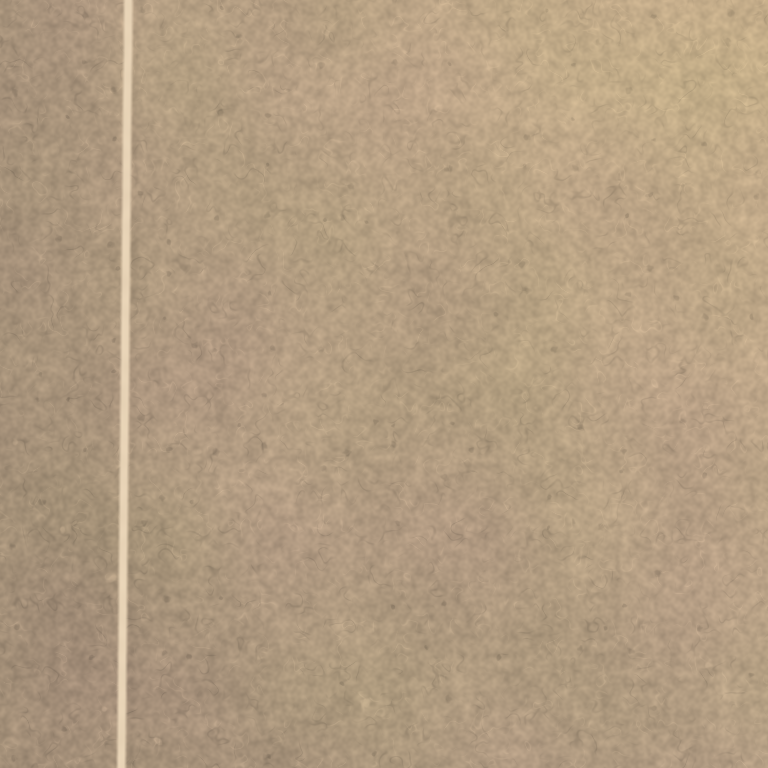
Give the GLSL for this texture, as a Shadertoy shader.

```glsl
vec2 hash2(vec2 p) {
    vec3 q = fract(p.xyx * vec3(0.1031, 0.1030, 0.0973));
    q += dot(q, q.yzx + 33.33);
    return fract((q.xx + q.yz) * q.zy);
}

float cornerSlope(vec2 cell, vec2 offset) {
    float angle = 6.28318 * hash2(cell).x;
    return dot(vec2(cos(angle), sin(angle)), offset);
}

// Gradient noise, roughly -0.7 to 0.7
float gradientNoise(vec2 p) {
    vec2 i = floor(p), f = fract(p);
    vec2 u = f * f * f * (f * (f * 6.0 - 15.0) + 10.0);
    vec2 e = vec2(0.0, 1.0);
    float low = mix(cornerSlope(i, f), cornerSlope(i + e.yx, f - e.yx), u.x);
    float high = mix(cornerSlope(i + e, f - e), cornerSlope(i + 1.0, f - 1.0), u.x);
    return mix(low, high, u.y);
}

float fbm(vec2 p, int octaves, float gain) {
    float sum = 0.0, weight = 1.0;
    for (int i = 0; i < octaves; i++) {
        sum += weight * gradientNoise(p);
        p = mat2(1.6, 1.2, -1.2, 1.6) * p + 17.3;
        weight *= gain;
    }
    return sum;
}

// Short curled threads: thin zero lines of noise, broken up by a patch mask
float threads(vec2 p, float frequency, float width, float seed) {
    vec2 q = p * frequency + seed;
    q += 0.6 * vec2(gradientNoise(q * 0.8 + 5.0), gradientNoise(q * 0.8 + 41.0));
    float line = 1.0 - smoothstep(0.0, width, abs(gradientNoise(q)));
    return line * smoothstep(0.0, 0.4, gradientNoise(q * 0.55 + 83.0));
}

// Soft irregular spots, one at most in each grid cell
float spots(vec2 p, float grid, float share, float radius, float seed) {
    vec2 q = p * grid + seed;
    vec2 cell = floor(q);
    vec2 pick = hash2(cell + 7.0);
    vec2 centre = 0.3 + 0.4 * hash2(cell + 51.0);
    float size = radius * mix(0.5, 1.0, pick.y);
    float dist = length(fract(q) - centre) + 0.08 * gradientNoise(q * 7.0);
    return step(pick.x, share) * (1.0 - smoothstep(size * 0.3, size, dist));
}

// Broad light falling from the upper right
float lightLevel(vec2 p) {
    return 0.642 + 0.06 * p.x + 0.04 * p.y + 0.04 * p.x * p.y;
}

float stoneGrain(vec2 p) {
    float clouds = 0.035 * fbm(p * 4.0 + 3.0, 3, 0.6);
    float mottling = 0.036 * fbm(p * 26.0 + 11.0, 2, 0.8);
    float grain = 0.064 * fbm(p * 78.0 + 29.0, 2, 0.75);
    return clouds + mottling + grain;
}

void mainImage(out vec4 fragColor, in vec2 fragCoord) {
    vec2 p = fragCoord / iResolution.xy;

    // Joint between the two tiles, leaning slightly
    float jointX = mix(0.158, 0.167, p.y) + 0.0006 * gradientNoise(vec2(p.y * 9.0, 2.0));
    float side = p.x - jointX;
    float joint = 1.0 - smoothstep(0.0025, 0.0085, abs(side));
    float halo = exp(-abs(side + 0.008) * 70.0);
    float edgeShade = exp(-pow((side - 0.011) / 0.005, 2.0));

    // Stone surface
    float tone = lightLevel(p) + stoneGrain(p);
    tone -= 0.016 * (1.0 - smoothstep(-0.01, 0.01, side));
    tone -= 0.050 * threads(p, 62.0, 0.14, 13.0);
    tone += 0.036 * threads(p, 70.0, 0.12, 137.0);
    tone -= 0.075 * spots(p, 30.0, 0.14, 0.20, 3.0);
    float lowerPart = 1.0 - smoothstep(0.25, 0.6, p.y);
    tone += 0.085 * lowerPart * spots(p, 18.0, 0.09, 0.18, 61.0);
    tone += 0.018 * halo - 0.030 * edgeShade;

    // Tint: warm in the light, greyer or pinker in drifting patches
    float warmth = p.x * p.y;
    float drift = gradientNoise(p * 5.0 + 71.0);
    vec3 tint = vec3(1.0, 0.877 + 0.018 * drift, 0.733 - 0.035 * warmth - 0.012 * drift);
    vec3 stone = tone * tint;

    // Pale joint filling
    vec3 filling = vec3(0.91, 0.83, 0.715) + 0.02 * gradientNoise(p * vec2(60.0, 45.0));
    fragColor = vec4(mix(stone, filling, joint), 1.0);
}
```
